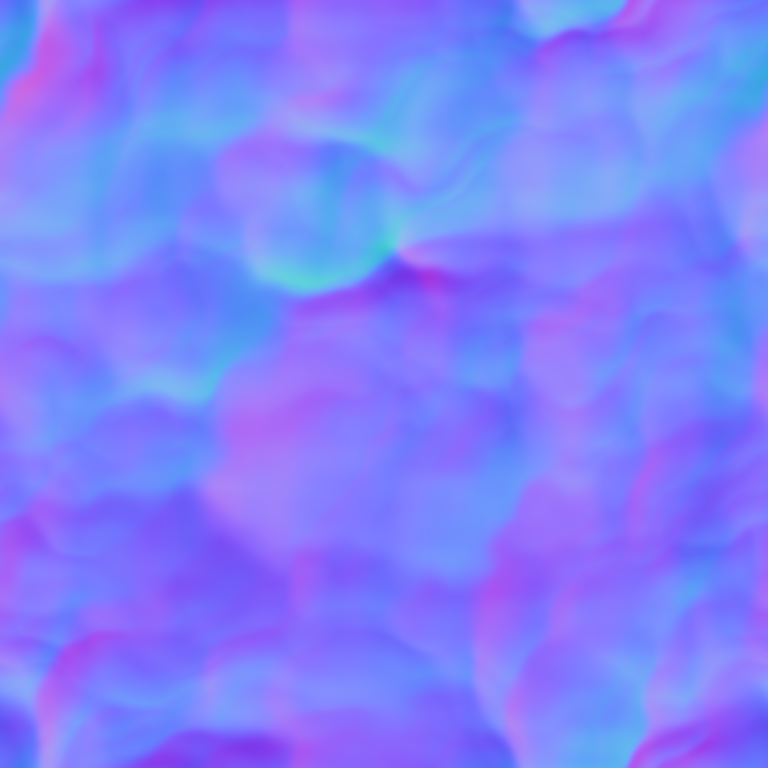
A Shadertoy shader for this texture map:

```glsl
// Tileable tangent-space normal map of soft, billowing rock lumps.
// Rounded domes on jittered grids are blended into surface slopes, bent by a
// noise warp, streaked along both axes, then packed as a unit normal.

const float TAU = 6.2831853;

vec2 hash2(vec2 cell, float seed) {
    vec3 q = fract(vec3(cell.xyx + seed * 7.31) * vec3(0.1031, 0.1030, 0.0973));
    q += dot(q, q.yzx + 33.33);
    return fract((q.xx + q.yz) * q.zy);
}

// Smooth value noise with two channels, repeating every "period" cells.
vec2 noise2(vec2 uv, vec2 period, float seed) {
    vec2 p = uv * period;
    vec2 i = floor(p);
    vec2 f = p - i;
    f = f * f * f * (f * (f * 6.0 - 15.0) + 10.0);
    vec2 a = hash2(mod(i, period), seed);
    vec2 b = hash2(mod(i + vec2(1, 0), period), seed);
    vec2 c = hash2(mod(i + vec2(0, 1), period), seed);
    vec2 d = hash2(mod(i + vec2(1, 1), period), seed);
    return mix(mix(a, b, f.x), mix(c, d, f.x), f.y) - 0.5;
}

// Slope of a soft maximum of parabolic domes, stretched along the rising diagonal.
vec2 domeSlope(vec2 uv, float count, float crease, float seed) {
    const mat2 stretch = mat2(1.0, -0.3, -0.3, 1.0);
    vec2 p = uv * count;
    vec2 base = floor(p);
    vec2 slope = vec2(0.0);
    float total = 0.0;
    for (int y = -2; y <= 2; y++) {
        for (int x = -2; x <= 2; x++) {
            vec2 cell = base + vec2(x, y);
            vec2 id = mod(cell, count);
            vec2 center = cell + 0.5 + 0.8 * (hash2(id, seed) - 0.5);
            float lift = 0.25 * hash2(id, seed + 5.0).x;
            vec2 toCenter = center - p;
            vec2 fall = stretch * toCenter;
            float weight = exp(crease * (lift - dot(toCenter, fall)));
            slope += weight * fall;
            total += weight;
        }
    }
    return slope / max(total, 1e-9);
}

// Uneven bending that keeps the creases from running straight.
vec2 warp(vec2 uv) {
    return uv + 0.09 * noise2(uv, vec2(4.0), 1.0)
              + 0.05 * noise2(uv, vec2(9.0), 2.0)
              + 0.022 * noise2(uv, vec2(20.0), 3.0);
}

// Upright streaks tilt the surface sideways, level ones tilt it up and down.
vec2 streaks(vec2 uv, float fine, float coarse, float seed) {
    return vec2(noise2(uv, vec2(fine, coarse), seed).x,
                noise2(uv, vec2(coarse, fine), seed + 1.0).y);
}

// Large-scale lean of the whole surface.
vec2 broadLean(vec2 uv) {
    float wave = sin(TAU * (uv.y - 0.47) + 0.7 * sin(TAU * uv.x));
    return vec2(-0.025, 0.0) + vec2(-0.04, 0.08) * wave;
}

vec2 surfaceSlope(vec2 uv) {
    vec2 bent = warp(uv);
    float rough = smoothstep(-0.3, 0.3, noise2(uv, vec2(4.0), 11.0).x);
    vec2 slope = 0.38 * domeSlope(bent, 3.0, 22.0, 21.0);
    slope += mix(0.22, 0.42, rough) * domeSlope(bent, 6.0, 11.0, 32.0);
    slope += mix(0.10, 0.26, rough) * domeSlope(bent, 11.0, 8.0, 43.0);
    slope += mix(0.04, 0.12, rough) * domeSlope(bent, 22.0, 6.0, 47.0);
    slope += 0.15 * streaks(bent, 13.0, 4.0, 51.0);
    slope += 0.12 * streaks(uv, 30.0, 9.0, 61.0);
    return slope + broadLean(uv);
}

void mainImage(out vec4 fragColor, in vec2 fragCoord) {
    vec2 uv = fragCoord / iResolution.xy;
    vec2 tilt = surfaceSlope(uv) * vec2(1.0, 1.12);

    // Pack the unit normal into colour.
    float facing = sqrt(max(1.0 - dot(tilt, tilt), 0.0));
    fragColor = vec4(0.5 + 0.5 * vec3(tilt, facing), 1.0);
}
```
